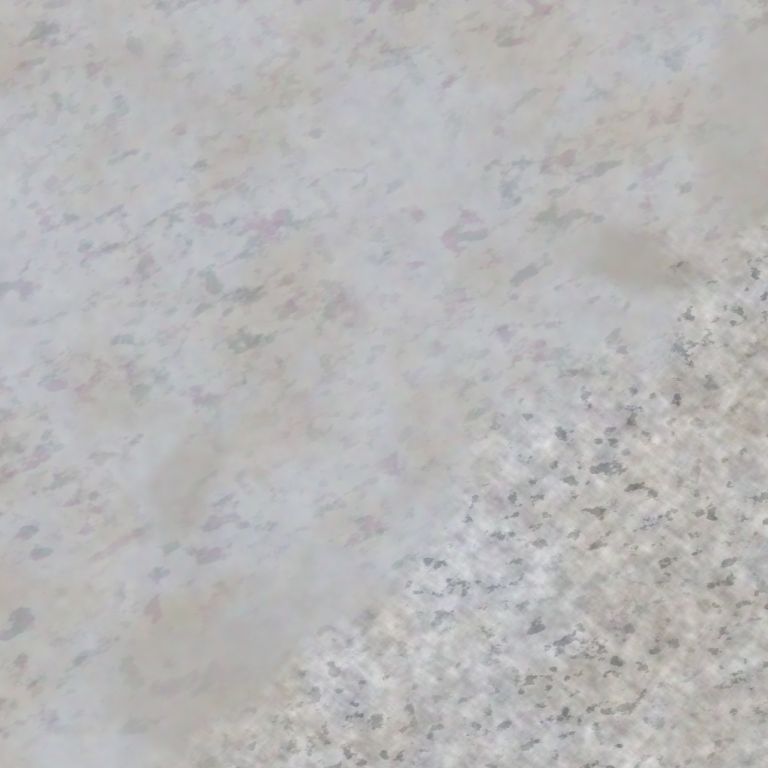
This texture is drawn by a WebGL 2 fragment shader. Its source:

```glsl
#version 300 es
precision highp float;
// Pale weathered stone: soft cool and warm clouds with faint slanted flecks,
// crossed by a diagonal border beyond which the surface is rough and gritty.
// Everything is layered value noise, stretched, thresholded and tinted.

uniform vec2 u_resolution;
out vec4 fragColor;

const vec3 COOL = vec3(0.738, 0.748, 0.768);
const vec3 WARM = vec3(0.722, 0.706, 0.684);
const vec3 BEIGE = vec3(0.665, 0.645, 0.615);
const vec3 MAUVE = vec3(-0.045, -0.075, -0.050);
const vec3 SLATE = vec3(-0.085, -0.068, -0.070);

float hash(vec2 cell, float seed) {
  uvec3 h = uvec3(ivec3(cell, seed) + 4096) * uvec3(1597334673u, 3812015801u, 2798796415u);
  uint n = (h.x ^ h.y ^ h.z) * 1597334673u;
  n = (n ^ (n >> 15)) * 2246822519u;
  n ^= n >> 13;
  return float(n >> 8) / 16777216.0;
}

float noise(vec2 p, float seed) {
  vec2 i = floor(p);
  vec2 f = fract(p);
  f = f * f * (3.0 - 2.0 * f);
  float low = mix(hash(i, seed), hash(i + vec2(1, 0), seed), f.x);
  float high = mix(hash(i + vec2(0, 1), seed), hash(i + vec2(1, 1), seed), f.x);
  return mix(low, high, f.y);
}

vec2 rotate(vec2 p, float angle) {
  float c = cos(angle), s = sin(angle);
  return vec2(c * p.x + s * p.y, c * p.y - s * p.x);
}

// Octaves are turned against each other to hide the lattice.
float fbm(vec2 p, float seed) {
  float sum = 0.0, weight = 0.5;
  for (int i = 0; i < 4; i++) {
    sum += weight * noise(p, seed + float(i));
    p = rotate(p, 0.9) * 2.03 + 7.3;
    weight *= 0.5;
  }
  return sum / 0.9375;
}

// Noise drawn out along a direction, centred on zero.
float streaks(vec2 p, float angle, vec2 frequency, float seed) {
  return fbm(rotate(p, angle) * frequency, seed) - 0.5;
}

// Soft oval with a ragged rim.
float patchMask(vec2 p, vec2 centre, vec2 radius, float angle, float seed) {
  float d = length(rotate(p - centre, angle) / radius);
  d += 0.9 * (fbm(p * 14.0, seed) - 0.5);
  return 1.0 - smoothstep(0.5, 1.15, d);
}

vec3 cloudColour(vec2 p) {
  float broad = fbm(p * 3.2, 10.0) - 0.5;
  float mottled = fbm(rotate(p, 0.5) * vec2(11.0, 15.0), 20.0) - 0.5;
  float coolGlow = exp(-5.0 * dot(p - vec2(0.2, 0.68), p - vec2(0.2, 0.68)));
  float warmth = 0.60 - 0.40 * coolGlow + 1.1 * broad + 1.3 * mottled;
  vec3 colour = mix(COOL, WARM, smoothstep(0.0, 1.0, warmth));
  return colour + 0.05 * (fbm(p * 8.0, 30.0) - 0.5);
}

// Darkening flecks, thinned out where the cover noise is low.
vec3 fleckTint(vec2 p, float frequency, float seed) {
  float grain = streaks(p, 0.5, frequency * vec2(0.75, 1.25), seed);
  float cover = smoothstep(0.32, 0.62, fbm(p * 9.0, seed + 5.0));
  float hue = smoothstep(0.35, 0.65, noise(p * frequency * 0.7, seed + 9.0));
  return mix(MAUVE, SLATE, hue) * smoothstep(0.05, 0.24, grain) * cover;
}

// Gritty relief: bright crust, fine scratches and dark pits.
vec3 roughRelief(vec2 p) {
  float crust = fbm(p * 38.0, 60.0) - 0.5;
  float scratch = streaks(p, -0.65, vec2(50.0, 125.0), 65.0);
  float cross = streaks(p, 0.8, vec2(60.0, 120.0), 70.0);
  float pits = smoothstep(0.10, 0.27, streaks(p, 0.3, vec2(62.0, 85.0), 75.0));
  float cluster = smoothstep(0.3, 0.65, fbm(p * 8.0, 80.0));
  vec3 relief = vec3(0.13 * crust + 0.15 * scratch + 0.13 * cross);
  return relief - vec3(0.17, 0.16, 0.155) * pits * (0.35 + 0.65 * cluster);
}

void main() {
  vec2 p = gl_FragCoord.xy / u_resolution;

  // Diagonal border between the smooth and the rough surface
  float border = (p.x - p.y - 0.25) * 0.707;
  border += 0.22 * (fbm(p * 7.0, 90.0) - 0.5);
  float rough = smoothstep(-0.03, 0.06, border);

  // Clouds and dull beige stains
  vec3 colour = cloudColour(p);
  float stain = patchMask(p, vec2(0.83, 0.655), vec2(0.10, 0.05), -0.25, 100.0);
  float faint = patchMask(p, vec2(0.27, 0.13), vec2(0.15, 0.10), 0.5, 105.0);
  faint = max(faint, patchMask(p, vec2(0.97, 0.83), vec2(0.09, 0.16), 0.0, 110.0));
  faint = max(faint, patchMask(p, vec2(0.24, 0.36), vec2(0.05, 0.09), -0.2, 115.0));
  colour = mix(colour, BEIGE, max(0.8 * stain, 0.45 * faint));

  // Flecks and faint colour grain
  float calm = 1.0 - 0.85 * max(stain, 0.7 * faint);
  colour += (fleckTint(p, 44.0, 40.0) + 0.5 * fleckTint(p, 75.0, 140.0)) * calm * (1.0 - 0.5 * rough);
  vec3 grain = vec3(noise(p * 70.0, 50.0), noise(p * 70.0, 51.0), noise(p * 70.0, 52.0)) - 0.5;
  colour += 0.022 * grain + 0.05 * (fbm(p * 60.0, 55.0) - 0.5) * calm;

  // Rough surface
  colour += rough * (roughRelief(p) + vec3(0.014, 0.012, 0.008));
  fragColor = vec4(clamp(colour, 0.0, 1.0), 1.0);
}
```
